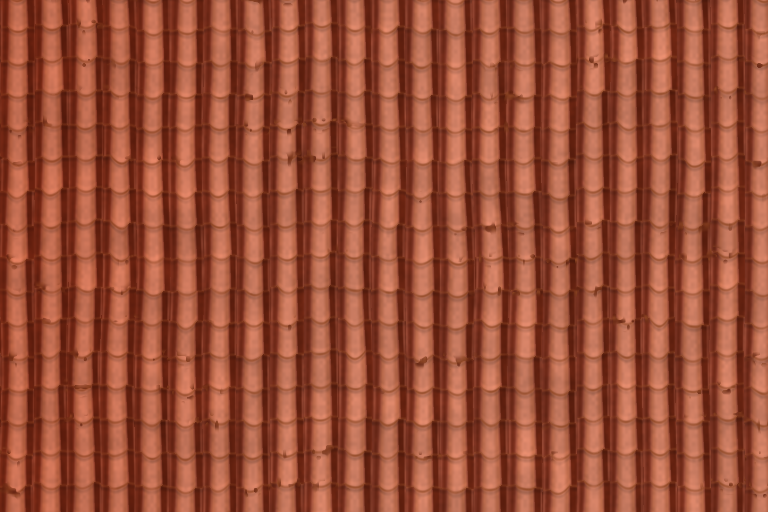
A WebGL 1 fragment shader for this texture:

```glsl
precision highp float;
// Weathered terracotta roof: ridged barrel tiles in overlapping courses.
uniform vec2 u_resolution;

const vec2 TILES = vec2(22.7, 15.66);   // repeats across and down
const float FIRST_JOINT = 0.83;         // height of the lowest joint, in tiles

const vec3 LIT_CLAY = vec3(0.81, 0.495, 0.39);
const vec3 MID_CLAY = vec3(0.71, 0.40, 0.28);
const vec3 SHADED_CLAY = vec3(0.60, 0.30, 0.22);
const vec3 DUSKY_CLAY = vec3(0.50, 0.22, 0.16);
const vec3 RED_SHADE = vec3(0.47, 0.17, 0.09);
const vec3 DEEP_SHADE = vec3(0.36, 0.115, 0.05);
const vec3 MORTAR = vec3(0.56, 0.28, 0.14);

float hash(vec2 p) {
  vec3 q = fract(vec3(p.xyx) * 0.1031);
  q += dot(q, q.yzx + 33.33);
  return fract((q.x + q.y) * q.z);
}

float noise(vec2 p) {
  vec2 i = floor(p);
  vec2 f = fract(p);
  f = f * f * (3.0 - 2.0 * f);
  float low = mix(hash(i), hash(i + vec2(1.0, 0.0)), f.x);
  float high = mix(hash(i + vec2(0.0, 1.0)), hash(i + vec2(1.0)), f.x);
  return mix(low, high, f.y);
}

// Soft line of given half width around zero
float line(float d, float width, float blur) {
  return 1.0 - smoothstep(max(width - blur, 0.0), width + blur, abs(d));
}

// Shadowed channel; x runs from the ridge's right edge (0) to the next ridge (1)
vec3 channelColor(float x, float red, vec2 p, float id) {
  vec3 dark = mix(DEEP_SHADE, RED_SHADE, 0.55 * noise(p * vec2(5.0, 2.0)));
  vec3 floorClay = mix(DUSKY_CLAY, RED_SHADE, red);
  vec3 color = mix(dark, floorClay, smoothstep(0.30, 0.65, x));
  float streakX = 0.50 + 0.16 * (id - 0.5);
  float streak = line(x - streakX, 0.07, 0.08) * (0.35 + 0.5 * noise(p * vec2(1.0, 2.3)));
  color = mix(color, SHADED_CLAY, streak);
  return mix(color, dark, 0.6 * line(x - 0.80, 0.10, 0.10));
}

// Rounded ridge; x runs from -1 (left edge) to 1 (right edge)
vec3 ridgeColor(float x) {
  vec3 color = mix(SHADED_CLAY, MID_CLAY, smoothstep(-1.0, -0.65, x));
  color = mix(color, LIT_CLAY, smoothstep(-0.8, -0.2, x));
  color = mix(color, MID_CLAY, smoothstep(0.25, 0.75, x));
  return mix(color, SHADED_CLAY, smoothstep(0.75, 1.0, x));
}

vec3 roof(vec2 uv, vec2 pixel) {
  vec2 p = uv * TILES;
  p.y -= FIRST_JOINT;

  // Columns wander slightly; each one shifts its own courses
  p.x += 0.12 * (noise(vec2(p.x * 0.35, p.y * 0.3) + 7.0) - 0.5);
  float column = floor(p.x);
  float fromRidge = fract(p.x) - 0.5;
  float bulge = 0.15 * max(0.0, 1.0 - 12.0 * fromRidge * fromRidge);
  float course = p.y + bulge + 0.22 * (hash(vec2(column, 3.0)) - 0.5);
  course += 0.14 * (noise(p * vec2(2.2, 0.8) + 31.0) - 0.5);
  vec2 tile = vec2(column, floor(course));
  float along = fract(course);
  float id = hash(tile + 19.0);

  // Each tile flares toward its lower lip
  float center = 0.05 * (id - 0.5);
  float halfWidth = 0.275 + 0.035 * (1.0 - along) + 0.025 * (hash(tile + 53.0) - 0.5);
  float side = fromRidge - center;
  float blur = max(0.035, pixel.x);
  float ridge = line(side, halfWidth, blur);

  float red = 1.0 - smoothstep(0.0, 0.45, uv.x);
  float across = fract(side - halfWidth) / (1.0 - 2.0 * halfWidth);
  vec3 color = channelColor(clamp(across, 0.0, 1.0), 0.35 + 0.6 * red, p, id);
  color = mix(color, ridgeColor(clamp(side / halfWidth, -1.0, 1.0)), ridge);

  // Tile-to-tile tone, broad staining and fine grain
  color *= 0.96 + 0.07 * id;
  color *= 0.94 + 0.11 * noise(p * vec2(0.9, 1.6) + 11.0);
  color *= 0.96 + 0.08 * noise(p * vec2(10.0, 8.0));

  // Overlap: mortar seam, bright lip above it, shadow below it
  float joint = along - step(0.5, along);
  float seamBlur = max(0.035, pixel.y);
  float seam = line(joint, 0.035, seamBlur);
  float lip = line(joint - 0.12, 0.04, 0.06);
  float shadow = line(joint + 0.09, 0.03, 0.08);
  float wear = 0.45 + 0.55 * noise(p * vec2(4.0, 1.5) + 71.0);
  color *= 1.0 + 0.05 * lip * ridge;
  color *= 1.0 - 0.16 * shadow * wear;
  color = mix(color, MORTAR, seam * wear * mix(0.45, 0.85, ridge));

  // Sparse chips and crumbs gathered around the joints
  float nearJoint = line(joint, 0.16, 0.12);
  float patches = smoothstep(0.62, 0.78, noise(p * 0.8 + 43.0));
  float grit = noise(p * vec2(7.0, 6.0) + 97.0);
  float chip = smoothstep(0.66, 0.80, grit) * nearJoint * patches;
  vec3 chipColor = mix(DEEP_SHADE, MORTAR, noise(p * 9.0 + 5.0));
  color = mix(color, chipColor, 0.85 * chip);

  // The left side is a little redder
  return color * mix(vec3(1.0), vec3(0.98, 0.90, 0.86), red);
}

void main() {
  vec2 uv = gl_FragCoord.xy / u_resolution;
  gl_FragColor = vec4(roof(uv, TILES / u_resolution), 1.0);
}
```
